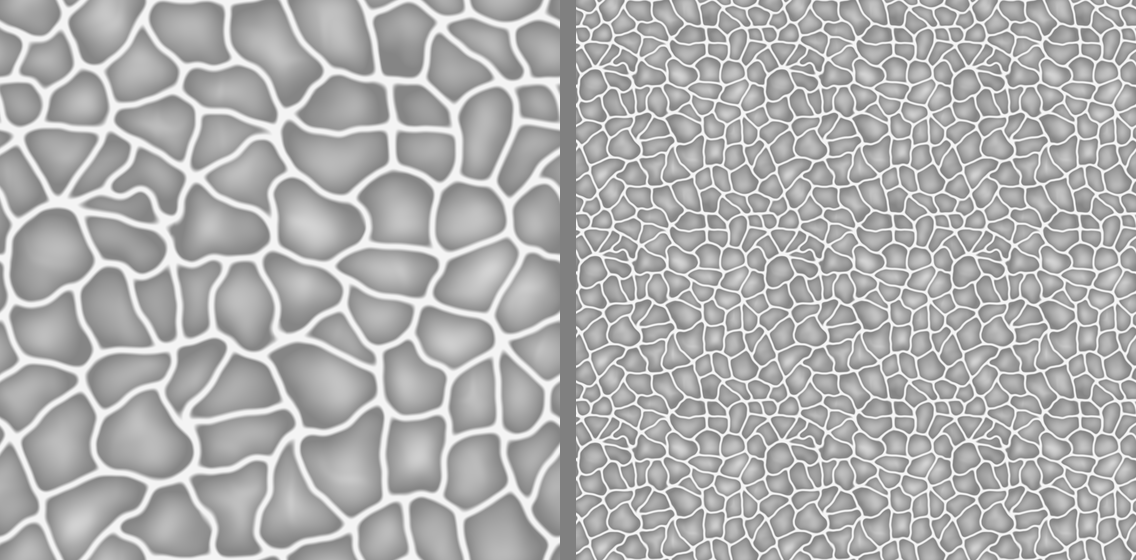
Left: one tile. Right: repeated 3 by 3.
Write a Shadertoy shader that draws this texture.

```glsl
// Seamless grey cells with glowing centres, parted by soft, wavy white walls.

const vec2  CELLS        = vec2(8.0, 9.0);  // cells per tile
const float JITTER       = 1.0;             // scatter of the cell seeds
const float WALL_INNER   = 0.0015;          // half width of the solid wall
const float WALL_OUTER   = 0.0097;          // half width where the wall has faded
const float CORNER_ROUND = 0.0048;          // rounding of the wall junctions
const float GLOW_ROUND   = 0.020;           // softness of the inner glow
const float GLOW_SLOPE   = 7.0;             // brightening towards the centre
const float RIM_GREY     = 0.57;
const float DARKEST_GREY = 0.52;
const float LIGHTEST_GREY = 0.85;
const float WALL_GREY    = 0.955;
const float STREAK_GAIN  = 1.2;
const float BEND_STEP    = 0.001;           // step for the slope of the bend

// Two random values in 0..1 for a lattice point that wraps at the period.
vec2 hashWrapped(vec2 lattice, vec2 period, float seed) {
    uvec2 q = uvec2(mod(lattice, period) + 0.5);
    uint h = q.x * 1597u + q.y * 51749u + uint(seed) * 7919u;
    h = (h ^ (h >> 15)) * 739391u;
    h = (h ^ (h >> 13)) * 974711u;
    h ^= h >> 16;
    uint g = (h ^ (h >> 9)) * 668265u;
    g ^= g >> 15;
    return vec2(h & 65535u, g & 65535u) / 65535.0;
}

// Smooth two-channel value noise that tiles over the unit square.
vec2 noiseWrapped(vec2 uv, vec2 period, float seed) {
    vec2 p = uv * period;
    vec2 i = floor(p);
    vec2 f = p - i;
    f = f * f * f * (f * (f * 6.0 - 15.0) + 10.0);
    vec2 low  = mix(hashWrapped(i, period, seed),
                    hashWrapped(i + vec2(1, 0), period, seed), f.x);
    vec2 high = mix(hashWrapped(i + vec2(0, 1), period, seed),
                    hashWrapped(i + vec2(1, 1), period, seed), f.x);
    return mix(low, high, f.y) - 0.5;
}

// Bends the plane so that the straight cell walls become wavy.
vec2 bend(vec2 uv) {
    return uv + 0.080 * noiseWrapped(uv, vec2(3.0), 3.0)
              + 0.050 * noiseWrapped(uv, vec2(7.0), 11.0)
              + 0.032 * noiseWrapped(uv, vec2(15.0), 23.0)
              + 0.005 * noiseWrapped(uv, vec2(30.0), 37.0);
}

// Vector from p to the seed of a cell, in canvas units.
vec2 toSeed(vec2 cell, vec2 p) {
    vec2 offset = 0.5 + JITTER * (hashWrapped(cell, CELLS, 5.0) - 0.5);
    return (cell + offset) / CELLS - p;
}

// Wall distance, smoothly blended: x for the wall shape, y for the glow.
vec2 wallDistance(vec2 uv) {
    vec2 p = bend(uv);
    mat2 slope = mat2(bend(uv + vec2(BEND_STEP, 0)) - p,
                      bend(uv + vec2(0, BEND_STEP)) - p) / BEND_STEP;
    vec2 home = floor(p * CELLS);
    vec2 nearestCell = home;
    vec2 nearest = vec2(9.0);
    for (int y = -2; y <= 2; y++)
    for (int x = -2; x <= 2; x++) {
        vec2 cell = home + vec2(x, y);
        vec2 seed = toSeed(cell, p);
        if (dot(seed, seed) < dot(nearest, nearest)) {
            nearest = seed;
            nearestCell = cell;
        }
    }
    vec2 rounding = vec2(CORNER_ROUND, GLOW_ROUND);
    vec2 total = vec2(0.0);
    for (int y = -2; y <= 2; y++)
    for (int x = -2; x <= 2; x++) {
        if (x == 0 && y == 0) continue;
        vec2 seed = toSeed(nearestCell + vec2(x, y), p);
        vec2 normal = normalize(seed - nearest);
        float edge = dot(0.5 * (nearest + seed), normal);
        // Undo the stretch of the bend to keep the wall width even
        float stretch = clamp(length(normal * slope), 0.45, 2.0);
        total += exp(-vec2(edge / stretch, edge) / rounding);
    }
    return -rounding * log(total);
}

void mainImage(out vec4 fragColor, in vec2 fragCoord) {
    vec2 uv = fragCoord / iResolution.xy;
    vec2 wall = wallDistance(uv);

    // Cell body: dark rim, light centre
    float glow = wall.y;
    float grey = RIM_GREY + GLOW_SLOPE * glow;

    // Faint cloudy streaks in the light centres
    vec2 drift = 0.05 * noiseWrapped(uv, vec2(9.0), 53.0);
    float ridge = abs(noiseWrapped(uv + drift, vec2(16.0, 12.0), 71.0).x);
    float streak = 1.0 - smoothstep(0.0, 0.25, ridge);
    grey += STREAK_GAIN * max(glow, 0.005) * (streak - 0.4);
    grey = clamp(grey, DARKEST_GREY, LIGHTEST_GREY);

    // Soft white wall
    float wallMask = 1.0 - smoothstep(WALL_INNER, WALL_OUTER, wall.x);
    grey = mix(grey, WALL_GREY, wallMask);

    fragColor = vec4(vec3(grey), 1.0);
}
```
